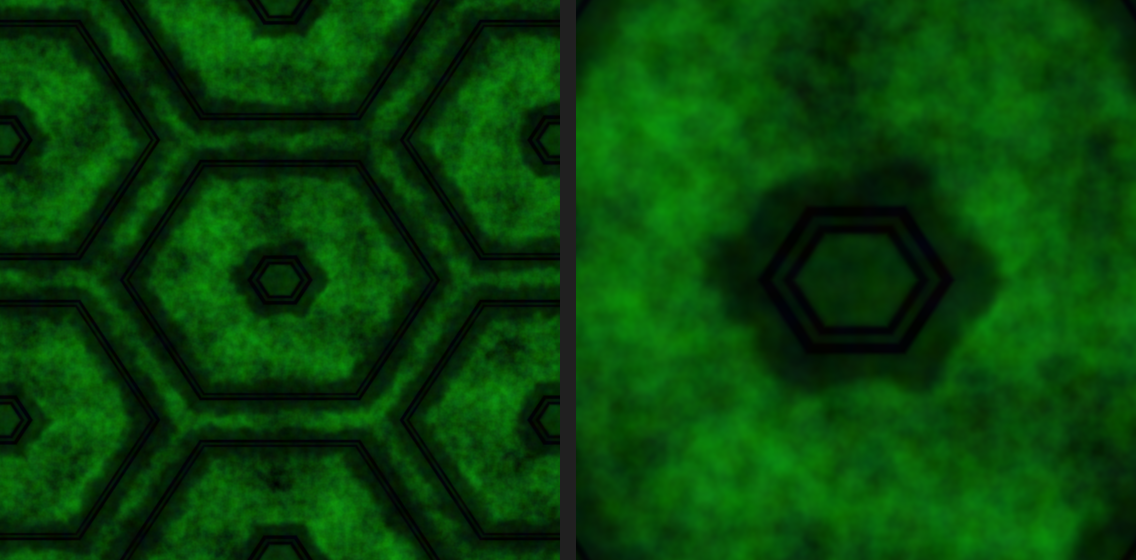
Left, the full canvas; right, a detail of the centre.
Reproduce this pattern procedurally as a Shadertoy shader.

```glsl
// Mossy green hexagon plates with double dark grooves and a small hexagon at each centre.

const vec2 CELL = vec2(1.0, 0.5);     // one lattice cell, holding two plates
const float RIM_RADIUS = 0.208;       // middle of the outer double groove
const float HUB_RADIUS = 0.0355;      // middle of the inner double groove

// Random angle for an integer lattice point
float hashAngle(ivec2 cell, int seed) {
    uint h = uint(cell.x) * 1597334677u ^ uint(cell.y) * 3812015801u ^ uint(seed) * 2798796415u;
    h = (h ^ (h >> 16)) * 2246822519u;
    h = (h ^ (h >> 13)) * 3266489917u;
    h ^= h >> 16;
    return float(h & 65535u) / 65536.0 * 6.28319;
}

float cornerSlope(ivec2 cell, vec2 offset, int period, int seed) {
    float angle = hashAngle((cell + period) % period, seed);
    return dot(vec2(cos(angle), sin(angle)), offset);
}

// Gradient noise that wraps after one canvas
float gradientNoise(vec2 uv, int period, int seed) {
    vec2 p = uv * float(period);
    ivec2 i = ivec2(floor(p));
    vec2 f = fract(p);
    vec2 u = f * f * f * (f * (f * 6.0 - 15.0) + 10.0);
    float a = cornerSlope(i, f, period, seed);
    float b = cornerSlope(i + ivec2(1, 0), f - vec2(1, 0), period, seed);
    float c = cornerSlope(i + ivec2(0, 1), f - vec2(0, 1), period, seed);
    float d = cornerSlope(i + ivec2(1, 1), f - vec2(1, 1), period, seed);
    return mix(mix(a, b, u.x), mix(c, d, u.x), u.y);
}

float fractalNoise(vec2 uv, int period, int octaves, int seed) {
    float sum = 0.0, amplitude = 1.0;
    for (int k = 0; k < octaves; k++) {
        sum += amplitude * gradientNoise(uv, period, seed + k);
        amplitude *= 0.55;
        period *= 2;
    }
    return sum;
}

// Distance from a plate centre; level sets are wide hexagons
float hexRadius(vec2 p) {
    p = abs(p);
    return max(p.y, 0.75 * p.x + 0.5 * p.y);
}

float nearestHex(vec2 uv, vec2 centre) {
    vec2 p = uv - centre;
    return hexRadius(p - CELL * round(p / CELL));
}

float groove(float radius, float at, float halfWidth, float blur) {
    return 1.0 - smoothstep(halfWidth - blur, halfWidth + blur, abs(radius - at));
}

// Two parallel grooves, the outer one heavier
float doubleGroove(float radius, float at, float gap, float halfWidth, float blur) {
    float outer = groove(radius, at + 0.5 * gap, halfWidth, blur);
    float inner = groove(radius, at - 0.5 * gap, halfWidth * 0.8, blur);
    return max(outer, 0.85 * inner);
}

void mainImage(out vec4 fragColor, in vec2 fragCoord) {
    vec2 uv = fragCoord / iResolution.xy;
    float blur = max(0.0018, 0.8 / iResolution.y);

    // Staggered columns of plates
    float radius = min(nearestHex(uv, vec2(0.5, 0.0)), nearestHex(uv, vec2(0.0, 0.25)));

    // Broad stains, fine grain and ragged borders
    float stain = fractalNoise(uv, 9, 4, 11);
    float grain = fractalNoise(uv, 56, 3, 31);
    float ragged = radius + 0.013 * fractalNoise(uv, 18, 3, 51);

    // Bright moss on the plate face and along the seams
    float face = smoothstep(0.056, 0.074, ragged) * (1.0 - smoothstep(0.168, 0.192, ragged));
    float seam = smoothstep(0.226, 0.247, ragged);
    float hub = 1.0 - smoothstep(HUB_RADIUS - 0.012, HUB_RADIUS - 0.006, radius);
    float green = 0.135 + 0.07 * stain + 0.05 * grain;
    green += face * (0.20 + 0.20 * stain + 0.06 * grain);
    green += seam * (0.17 + 0.16 * stain + 0.05 * grain);
    green += hub * 0.06;

    // Dark grooves with soft grime beside them
    float wear = 0.9 + 0.25 * fractalNoise(uv, 24, 2, 71);
    float grime = max(groove(radius, RIM_RADIUS, 0.008, 0.008),
                      groove(radius, HUB_RADIUS, 0.010, 0.005));
    float lines = max(doubleGroove(radius, RIM_RADIUS, 0.0085, 0.0024, blur),
                      doubleGroove(radius, HUB_RADIUS, 0.0105, 0.0030, blur));
    green *= 1.0 - 0.35 * grime;
    green *= 1.0 - clamp(lines * wear, 0.0, 0.96);
    green = clamp(green, 0.012, 0.56);

    // Faint red and blue tint in the grain
    float redTint = 0.022 * fractalNoise(uv, 48, 2, 91);
    float blueTint = 0.045 * fractalNoise(uv, 40, 3, 111);
    vec3 color = vec3(0.005 + 0.08 * green + redTint, green, 0.014 + 0.06 * green + blueTint);
    fragColor = vec4(clamp(color, 0.0, 1.0), 1.0);
}
```
